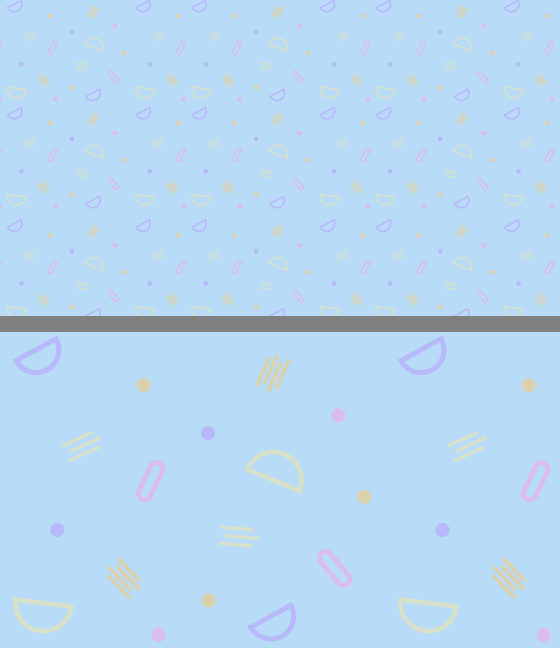
Top: the whole. Bottom: its middle third, enlarged.
This pattern is drawn by a WebGL 2 fragment shader. Its source:

```glsl
#version 300 es
precision highp float;
// Pastel confetti on pale blue: dots, outlined half discs, pills and strokes.
// The plane is folded into one uneven tile (each axis alternates two steps),
// then every motif is drawn there from its distance function.
uniform vec2 u_resolution;
out vec4 fragColor;

const float VIEW_HEIGHT = 432.0;           // canvas height in design units
const vec2 PERIOD = vec2(252.0, 300.0);    // full repeat
const vec2 STEP = vec2(175.5, 146.5);      // offset of the second copy
const vec2 MARGIN = vec2(5.0, -6.0);       // empty seam where the fold starts

const vec3 SKY = vec3(0.72, 0.86, 0.97);
const vec3 LILAC = vec3(0.72, 0.725, 0.98);
const vec3 PINK = vec3(0.855, 0.74, 0.925);
const vec3 CREAM = vec3(0.84, 0.88, 0.795);
const vec3 SAND = vec3(0.86, 0.82, 0.675);

// Dots: x, y, colour index (0 lilac, 1 pink, 2 sand)
const vec3 DOTS[7] = vec3[7](
    vec3(98.0, 43.5, 0.0), vec3(29.3, 87.7, 0.0),
    vec3(157.3, 35.5, 1.0), vec3(75.4, 135.5, 1.0),
    vec3(68.6, 21.7, 2.0), vec3(169.2, 72.6, 2.0), vec3(98.3, 119.8, 2.0));

// Marks: x, y, angle, kind (0 small half disc, 1 large one, 2 pill,
// 3 light strokes, 4 dense strokes)
const vec4 MARKS[10] = vec4[10](
    vec4(19.6, 5.6, -0.5, 0.0), vec4(126.6, 127.0, -0.5, 0.0),
    vec4(127.8, 65.0, 3.53, 1.0), vec4(23.0, 121.0, 0.12, 1.0),
    vec4(71.8, 65.5, -1.12, 2.0), vec4(155.7, 105.3, 0.88, 2.0),
    vec4(40.9, 49.3, -0.43, 3.0), vec4(112.0, 90.8, 0.08, 3.0),
    vec4(127.4, 16.5, -1.15, 4.0), vec4(59.5, 109.6, 0.8, 4.0));

vec2 foldTile(vec2 p) {
    vec2 q = mod(p - MARGIN, PERIOD);
    return q - STEP * step(STEP, q) + MARGIN;
}

// Local frame whose x axis points along the given angle
vec2 toLocal(vec2 p, float angle) {
    float c = cos(angle), s = sin(angle);
    return vec2(c * p.x + s * p.y, c * p.y - s * p.x);
}

float segment(vec2 p, float halfLength) {
    return length(vec2(max(abs(p.x) - halfLength, 0.0), p.y));
}

float halfDisc(vec2 p, float radius, float halfWidth) {
    return abs(max(length(p) - radius, -p.y)) - halfWidth;
}

float pill(vec2 p, float halfLength, float radius, float halfWidth) {
    return abs(segment(p, halfLength) - radius) - halfWidth;
}

// Parallel strokes, shifted alternately along their length
float strokes(vec2 p, int count, float spacing, float halfLength, float halfWidth) {
    float d = 1e5;
    for (int i = 0; i < count; i++) {
        float offset = (float(i) - 0.5 * float(count - 1)) * spacing;
        float slide = (i % 2 == 0) ? -1.0 : 1.4;
        d = min(d, segment(p - vec2(slide, offset), halfLength));
    }
    return d - halfWidth;
}

float markDistance(vec2 p, int kind) {
    if (kind == 0) return halfDisc(p, 10.4, 1.15);
    if (kind == 1) return halfDisc(p, 12.8, 1.1);
    if (kind == 2) return pill(p, 6.2, 2.9, 1.1);
    if (kind == 3) return strokes(p, 3, 3.7, 7.0, 0.8);
    return strokes(p, 4, 2.9, 6.6, 0.85);
}

vec3 markColour(int kind) {
    if (kind == 0) return LILAC;
    if (kind == 2) return PINK;
    return kind == 4 ? SAND : CREAM;
}

vec3 dotColour(int index) {
    return index == 0 ? LILAC : (index == 1 ? PINK : SAND);
}

float coverage(float d, float pixel) {
    return clamp(0.5 - d / pixel, 0.0, 1.0);
}

void main() {
    // Design units, with y running down from the top edge
    float pixel = VIEW_HEIGHT / u_resolution.y;
    vec2 p = vec2(gl_FragCoord.x, u_resolution.y - gl_FragCoord.y) * pixel;
    vec2 tile = foldTile(p);
    vec3 colour = SKY;

    for (int i = 0; i < DOTS.length(); i++) {
        float d = length(tile - DOTS[i].xy) - 3.2;
        colour = mix(colour, dotColour(int(DOTS[i].z)), coverage(d, pixel));
    }
    for (int i = 0; i < MARKS.length(); i++) {
        int kind = int(MARKS[i].w);
        float d = markDistance(toLocal(tile - MARKS[i].xy, MARKS[i].z), kind);
        colour = mix(colour, markColour(kind), coverage(d, pixel));
    }
    fragColor = vec4(colour, 1.0);
}
```
